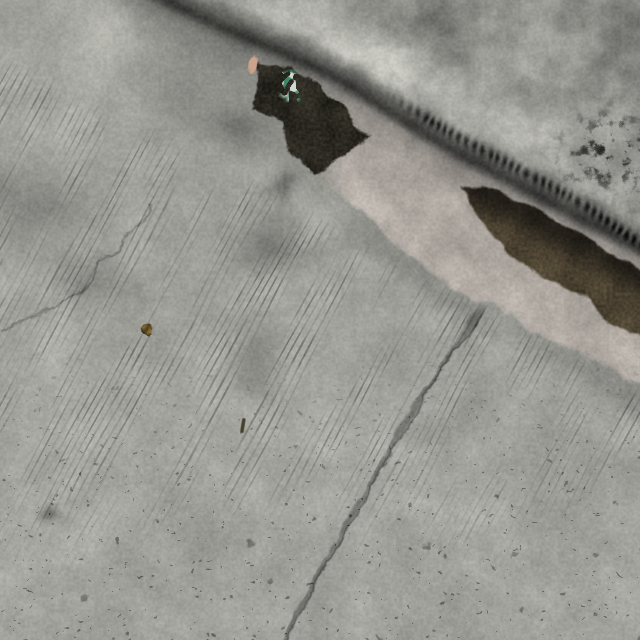
Reproduce this texture procedurally as a Shadertoy shader.

```glsl
vec2 hash2(vec2 p) {
    vec3 q = fract(p.xyx * vec3(.1031, .103, .0973));
    q += dot(q, q.yzx + 33.33);
    return fract((q.xx + q.yz) * q.zy);
}

float noise(vec2 p) {
    vec2 i = floor(p), f = fract(p), w = f * f * (3. - 2. * f);
    vec4 corner;
    for (int k = 0; k < 4; k++) {
        vec2 o = vec2(k & 1, k >> 1);
        float a = 6.2832 * hash2(i + o + 50.).x;
        corner[k] = dot(vec2(cos(a), sin(a)), f - o);
    }
    return 1.4 * mix(mix(corner.x, corner.y, w.x), mix(corner.z, corner.w, w.x), w.y);
}

float fbm(vec2 p) {
    float sum = 0., amp = .5;
    for (int k = 0; k < 5; k++) {
        sum += amp * noise(p);
        p = mat2(1.6, 1.2, -1.2, 1.6) * p + 7.3;
        amp *= .55;
    }
    return sum;
}

float blob(vec2 p, vec4 spot) {
    vec2 q = (p - spot.xy) / spot.zw;
    return exp(-dot(q, q));
}

float band(float x, float width) {
    return exp(-x * x / (width * width));
}

float segment(vec2 p, vec2 a, vec2 b) {
    vec2 ab = b - a;
    return length(p - a - ab * clamp(dot(p - a, ab) / dot(ab, ab), 0., 1.));
}

float polygon(vec2 p, vec2 v[10]) {
    float dist = 1., side = 1.;
    for (int i = 0; i < 10; i++) {
        vec2 a = v[i], b = v[(i + 9) % 10], e = b - a, w = p - a;
        dist = min(dist, segment(p, a, b));
        bvec3 c = bvec3(p.y >= a.y, p.y < b.y, e.x * w.y > e.y * w.x);
        if (all(c) || all(not(c))) side = -side;
    }
    return side * dist;
}

float pits(vec2 p, float density) {
    float mark = 0.;
    for (int k = 0; k < 9; k++) {
        vec2 c = floor(p) + vec2(k % 3 - 1, k / 3 - 1), h = hash2(c), g = hash2(c + 91.);
        float r = mix(.1, .32, g.y * g.y);
        mark = max(mark, step(g.x, density) * smoothstep(r, r * .35, length((p - c - h) * vec2(1, 1.4))));
    }
    return mark;
}

void mainImage(out vec4 fragColor, in vec2 fragCoord) {
    vec2 p = fragCoord / iResolution.xy;
    float soft = 1.5 / iResolution.y;
    vec2 warp = vec2(fbm(p * 22.), fbm(p * 22. + 40.)), w = p + warp * .018;
    float cloud = fbm(p * 5. + 3.), mottle = fbm(p * 17.), grain = noise(p * 210.);
    float curb = .885 * (p.y - 1. + .525 * (p.x - .247)) - .016 * blob(p, vec4(.5, .87, .15, .15));
    float ragged = curb + warp.x * .015;
    float along = dot(p, vec2(.47, .88)), across = dot(p, vec2(.88, -.47));

    // Slab with cloudy stains
    float tone = .635 + cloud * .09 + mottle * .07;
    tone -= .13 * blob(w, vec4(.42, .61, .06, .05)) + .1 * blob(w, vec4(.405, .44, .04, .05));
    tone -= .09 * blob(w, vec4(.14, .56, .07, .04)) + .08 * blob(w, vec4(.05, .68, .1, .05));
    tone -= .22 * blob(w, vec4(.447, .712, .018, .025)) + .23 * blob(w, vec4(.078, .197, .018, .012));

    // Broom strokes
    float stroke = sin(across * 610. + 3. * noise(vec2(across * 25., along * 5.)));
    float brushed = smoothstep(-.25, .35, noise(vec2(across * 22., along * 4.)) + .5 * cloud);
    brushed *= smoothstep(-.17, -.23, curb) * smoothstep(.08, .38, p.y + .1 * cloud);
    brushed *= .35 + .65 * smoothstep(-.2, .3, noise(vec2(across * 90., along * 17.)));
    tone -= brushed * (.19 * smoothstep(.3, 1., stroke) - .03);

    // Gutter floor, its pale crust and outer edge
    float right = smoothstep(.46, .56, p.x);
    float edge = ragged + .138 + .045 * smoothstep(.49, .72, p.x);
    tone -= .08 * smoothstep(.012, 0., edge) * smoothstep(-.06, -.02, edge) * right;
    float crust = right * smoothstep(-.004, .006, edge) * smoothstep(.02, -.03, ragged);
    tone = mix(tone, .645 + mottle * .12 + .05 * band(edge - .02, .03), crust);
    float wash = smoothstep(-.18, -.12, ragged) * (1. - right) * smoothstep(.17, .27, p.x + warp.y * .06);
    tone = mix(tone, .545 + mottle * .04, wash * .85);
    tone += .08 * blob(w, vec4(.17, .93, .08, .06)) - .11 * blob(w, vec4(.37, .8, .045, .025));

    // Curb face, bright shoulder and weathered top
    float top = .57 + cloud * .16 + mottle * .17 + .1 * band(ragged - .07, .04);
    top -= .14 * blob(w, vec4(.68, .96, .05, .05)) + .11 * blob(w, vec4(.97, .93, .06, .06));
    top -= smoothstep(0., .35, fbm(p * 45.)) * .5 * blob(w, vec4(.96, .76, .07, .06));
    float face = mix(.43 + mottle * .06, top, smoothstep(.018, .05, ragged));
    tone = mix(tone, face, smoothstep(-.012, .008, curb));
    tone -= .17 * band(curb - .004, .015) + .07 * band(curb + .015, .03);
    float rib = .55 + .45 * sin((p.x - p.y * .3) * 470. + 5. * mottle);
    float lip = curb - .028 + .012 * smoothstep(.88, 1., p.x);
    tone -= .3 * rib * band(lip, .009) * smoothstep(.58, .68, p.x);

    // Long joint crack and a hairline
    float offset = p.x - .445 - .5 * p.y - .17 * p.y * p.y - warp.x * .012;
    float width = .003 + .006 * smoothstep(-.2, .5, noise(vec2(p.y * 13., 2)));
    float crack = smoothstep(width + soft, width * .3, abs(offset)) * (.18 + .12 * mottle);
    crack += .17 * smoothstep(.0015 + soft, 0., abs(offset - width));
    tone -= crack * smoothstep(.53, .5, p.y);
    vec2 bend = vec2(.12, .54);
    float hairline = min(segment(w, vec2(.235, .675), bend), segment(w, bend, vec2(0, .48)));
    tone -= .14 * smoothstep(.002 + soft, 0., hairline);

    // Pitting and grain
    tone -= smoothstep(.55, .2, p.y) * (.22 * pits(w * 75., .32) + .18 * pits(w * 34. + 9., .12));
    tone += grain * .035 + noise(p * 95.) * .025;
    vec3 color = tone * mix(vec3(1, 1, .965), vec3(1.03, .99, .95), crust);

    // Wet hollows
    float pool = polygon(w, vec2[10](vec2(.404, .902), vec2(.455, .89), vec2(.5, .866), vec2(.54, .83), vec2(.576, .789),
        vec2(.536, .753), vec2(.49, .727), vec2(.447, .763), vec2(.443, .805), vec2(.398, .831)));
    vec3 mud = vec3(.17, .16, .13) * (1. + .7 * mottle + .3 * grain);
    color = mix(color, mud, smoothstep(.003, -.003, pool));
    float trough = polygon(p + warp * .009, vec2[10](vec2(.72, .707), vec2(.78, .703), vec2(.885, .648), vec2(1.03, .558),
        vec2(1.03, .468), vec2(.95, .495), vec2(.918, .534), vec2(.846, .568), vec2(.794, .605), vec2(.749, .659)));
    vec3 silt = mix(vec3(.29, .255, .19), vec3(.14, .125, .1), smoothstep(-.075, -.025, curb));
    color = mix(color, silt * (1. + .5 * mottle + .2 * grain), smoothstep(.003, -.003, trough));

    // Pale flake, bright scraps, dry bud and twig
    color = mix(color, vec3(.8, .64, .55), smoothstep(.011, .007, length((w - vec2(.396, .902)) * vec2(1, .75))));
    float scraps = smoothstep(.05, .2, noise(p * 95. + 4.)) * smoothstep(.024, .014, length(w - vec2(.456, .865)));
    color = mix(color, mix(vec3(.82, .86, .82), vec3(.25, .52, .4), smoothstep(-.1, .2, noise(p * 70.))), scraps);
    float bud = smoothstep(.012, .009, length(w - vec2(.229, .484)));
    color = mix(color, vec3(.34, .28, .14) * (1. + .8 * noise(p * 130.)), bud);
    float twig = segment(p, vec2(.378, .326), vec2(.381, .344));
    color = mix(color, vec3(.27, .25, .17), smoothstep(.002 + soft, .001, twig));
    fragColor = vec4(clamp(color, 0., 1.), 1);
}
```
